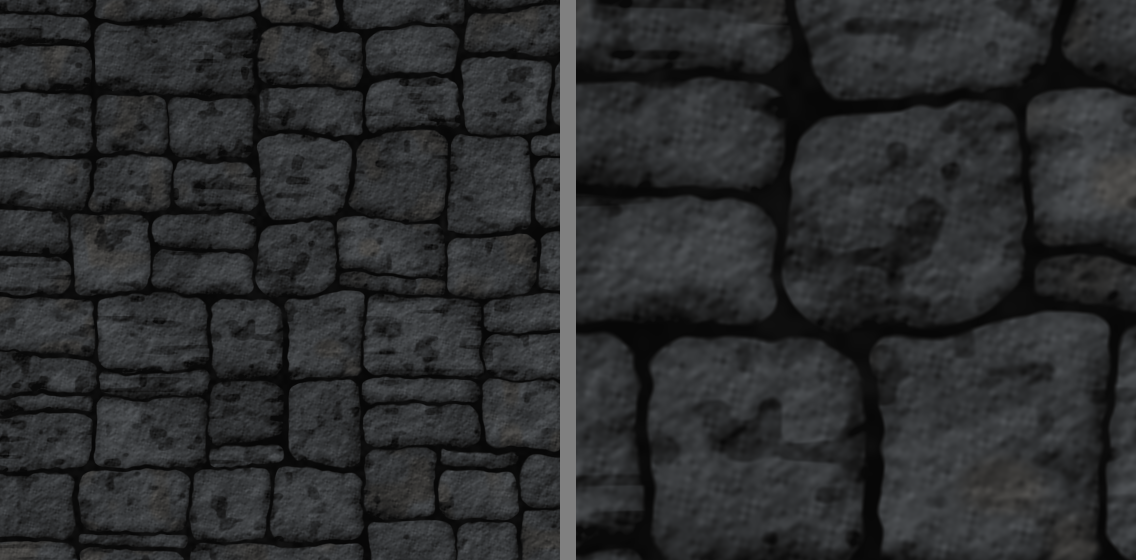
Left, the full canvas; right, a detail of the centre.
Write a WebGL 1 fragment shader that draws this texture.

```glsl
precision highp float;
uniform vec2 u_resolution;

#define STONE_AREA 0.026
#define STONE_ASPECT 1.75
#define CORNER_RADIUS 0.024
#define JOINT_WIDTH 0.0028
#define EDGE_WOBBLE 0.020
#define RELIEF 0.62
#define PIT_DEPTH 0.085
#define STONE_TONE 0.222
#define STONE_TINT vec3(0.965, 1.0, 1.035)
#define WARM_TINT vec3(1.05, 1.0, 0.93)

float hash(vec2 p) {
  vec3 q = fract(p.xyx * 0.1031);
  q += dot(q, q.yzx + 33.33);
  return fract((q.x + q.y) * q.z);
}

float noise(vec2 p) {
  vec2 i = floor(p), f = fract(p);
  f = f * f * (3.0 - 2.0 * f);
  float low = mix(hash(i), hash(i + vec2(1.0, 0.0)), f.x);
  float high = mix(hash(i + vec2(0.0, 1.0)), hash(i + 1.0), f.x);
  return mix(low, high, f.y);
}

// Rough rock height, from broad lumps to fine grain
float rockHeight(vec2 p) {
  float sum = 0.0, amp = 0.4;
  p *= 17.0;
  for (int i = 0; i < 5; i++) {
    sum += amp * noise(p);
    p = mat2(1.6, 1.2, -1.2, 1.6) * p + 7.3;
    amp *= 0.66;
  }
  return sum;
}

// Bends the joints so that no stone has a straight side
vec2 wobble(vec2 p) {
  vec2 bend = vec2(noise(p * 8.0 + 3.0), noise(p * 8.0 + 41.0)) - 0.5;
  bend += 0.4 * (vec2(noise(p * 27.0 + 9.0), noise(p * 27.0 + 60.0)) - 0.5);
  bend += 0.2 * (vec2(noise(p * 80.0), noise(p * 80.0 + 25.0)) - 0.5);
  return p + EDGE_WOBBLE * bend;
}

// Cuts the wall into ever smaller blocks; returns the block's id
float findStone(vec2 p, out vec2 lo, out vec2 hi) {
  float id = 1.0;
  lo = vec2(-0.09, -0.06);
  hi = vec2(1.12, 1.08);
  for (int i = 0; i < 9; i++) {
    vec2 size = hi - lo;
    float limit = STONE_AREA * mix(0.85, 1.75, hash(vec2(id, 5.0)));
    if (size.x * size.y < limit) break;
    float ratio = mix(0.38, 0.62, hash(vec2(id, 17.0)));
    vec2 cut = mix(lo, hi, ratio);
    id *= 2.0;
    if (size.x > size.y * STONE_ASPECT) {
      if (p.x < cut.x) hi.x = cut.x;
      else { lo.x = cut.x; id += 1.0; }
    } else {
      if (p.y < cut.y) hi.y = cut.y;
      else { lo.y = cut.y; id += 1.0; }
    }
  }
  // A few blocks carry a thin sliver above or below
  if (hash(vec2(id, 29.0)) < 0.17 && hi.y - lo.y > 0.1) {
    float seam = mix(lo.y, hi.y, hash(vec2(id, 31.0)) < 0.5 ? 0.25 : 0.75);
    id += 1000.0;
    if (p.y < seam) hi.y = seam;
    else { lo.y = seam; id += 500.0; }
  }
  return id;
}

// Distance inward from the rounded outline of a block
float insetDistance(vec2 p, vec2 lo, vec2 hi, float id) {
  vec2 halfSize = 0.5 * (hi - lo);
  float r = CORNER_RADIUS * mix(0.6, 1.4, hash(vec2(id, 43.0)));
  r = min(r, 0.7 * min(halfSize.x, halfSize.y));
  vec2 q = abs(p - 0.5 * (lo + hi)) - halfSize + r;
  return r - length(max(q, 0.0)) - min(max(q.x, q.y), 0.0);
}

void main() {
  float side = min(u_resolution.x, u_resolution.y);
  vec2 uv = gl_FragCoord.xy / side;
  vec2 p = wobble(uv);
  vec2 lo, hi;
  float id = findStone(p, lo, hi);
  float inset = insetDistance(p, lo, hi, id);

  // Grain lit from the upper left
  vec2 rock = uv + 3.0 * vec2(hash(vec2(id, 2.0)), hash(vec2(id, 3.0)));
  float height = rockHeight(rock);
  float slope = height - rockHeight(rock + vec2(-0.0018, 0.0030));
  float tone = STONE_TONE + 0.035 * (hash(vec2(id, 7.0)) - 0.5);
  tone += RELIEF * slope + 0.15 * (height - 0.51);
  tone += 0.05 * (noise(rock * 11.0) - 0.5);

  // Pits, and layered cracks on some stones
  float pits = 0.6 * noise(rock * vec2(62.0, 78.0)) + 0.4 * noise(rock * 31.0 + 5.0);
  tone -= PIT_DEPTH * (1.0 - smoothstep(0.22, 0.37, pits));
  float layers = noise(rock * vec2(13.0, 95.0));
  float layered = step(0.78, hash(vec2(id, 11.0)));
  tone -= 0.07 * layered * (1.0 - smoothstep(0.15, 0.32, layers));

  // Worn rims, with shade on the lower and right sides
  float ragged = 0.020 * (noise(uv * 38.0) - 0.5);
  float under = 1.0 - smoothstep(0.0, 0.026, p.y - lo.y + ragged);
  float right = 1.0 - smoothstep(0.0, 0.022, hi.x - p.x + ragged);
  tone -= 0.075 * under + 0.05 * right;
  tone -= 0.09 * exp(-max(inset, 0.0) / 0.007);

  // Dark joints of uneven width
  float joint = JOINT_WIDTH * mix(0.4, 2.1, noise(uv * 10.0 + 70.0));
  float soft = max(0.0018, 1.0 / side);
  float solid = smoothstep(joint - soft, joint + soft, inset);
  float gapTone = 0.025 + 0.05 * noise(uv * 24.0) * noise(uv * 110.0);
  tone = mix(gapTone, clamp(tone, 0.035, 0.34), solid);

  // Cool grey, with faint warm stains
  float stain = smoothstep(0.56, 0.8, noise(rock * 23.0)) * step(0.6, hash(vec2(id, 13.0)));
  vec3 tint = mix(STONE_TINT, WARM_TINT, 0.6 * stain);
  tint = mix(vec3(1.0), tint, smoothstep(0.05, 0.2, tone));
  gl_FragColor = vec4(tone * tint, 1.0);
}
```
